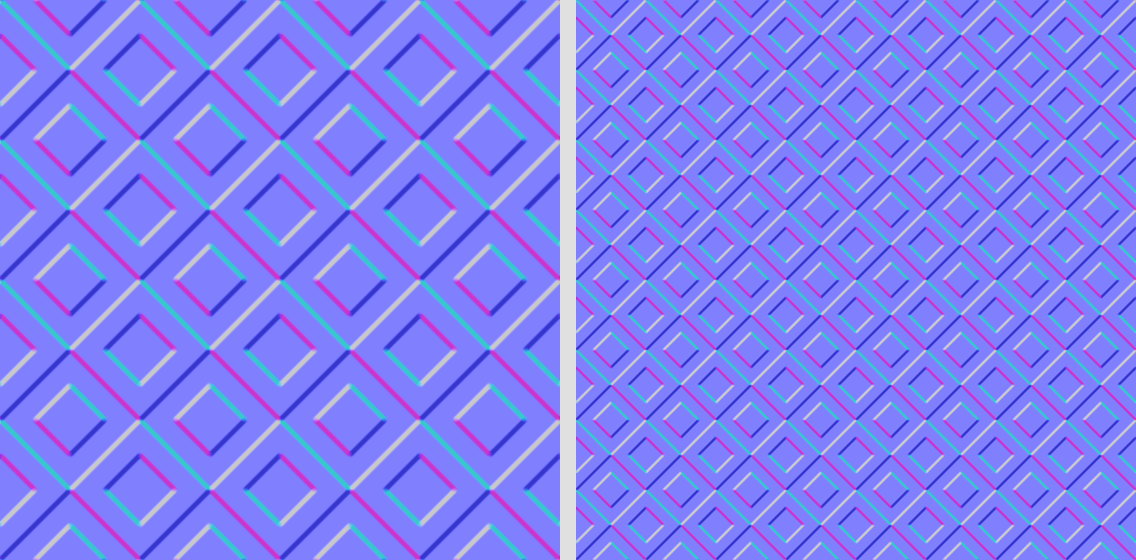
Left: one tile. Right: repeated 2 by 2.
This texture map is drawn by a Shadertoy shader. Its source:

```glsl
// Tangent-space normal map of a diagonal checkerboard of raised and sunken diamonds.
// Each diamond holds a smaller one stepped the opposite way; slopes are found per
// edge in coordinates turned by 45 degrees, then encoded as a unit normal.

// Soft-edged band around a bevel, by signed distance to its centre line
vec2 bevel(vec2 d) {
    return 1.0 - smoothstep(0.011, 0.039, abs(d));
}

void mainImage(out vec4 fragColor, in vec2 fragCoord) {
    // Four repeats each way, turned so that diamonds become unit squares
    vec2 p = 4.0 * fragCoord / iResolution.xy;
    vec2 diagonal = vec2(p.x + p.y, p.x - p.y);
    vec2 cell = floor(diagonal);
    vec2 q = diagonal - cell - 0.5;
    vec2 a = abs(q);

    // +1 on raised diamonds, -1 on sunken ones
    float raised = 1.0 - 2.0 * mod(cell.x + cell.y, 2.0);

    // Outer edges fade briefly at crossings, where their slope reverses
    vec2 outer = bevel(0.5 - a) * smoothstep(0.0, 0.02, 0.5 - a.yx);

    // Inner edges end at the corners of the half-size diamond
    vec2 inner = bevel(a - 0.25) * (1.0 - smoothstep(0.225, 0.275, a.yx));

    // Turn the slope back to canvas axes, with green pointing down
    vec2 slope = raised * sign(q) * (outer - inner);
    vec2 tilt = 0.58 * clamp(vec2(slope.x + slope.y, slope.y - slope.x), -1.0, 1.0);

    vec3 normal = vec3(tilt, sqrt(1.0 - dot(tilt, tilt)));
    fragColor = vec4(0.5 + 0.5 * normal, 1.0);
}
```
